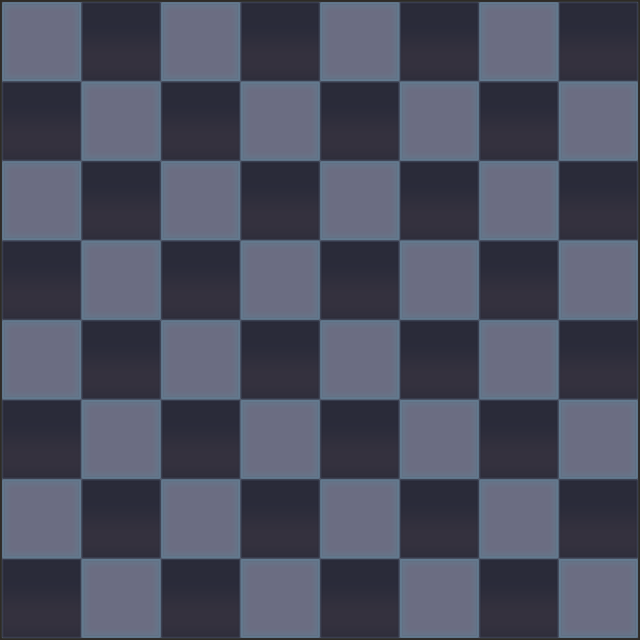
Reproduce this pattern procedurally as a Shadertoy shader.

```glsl
// Eight by eight checkerboard of slate and midnight tiles with bevelled blue rims.

const float TILES = 8.0;
const float BORDER = 0.0029;        // frame width, in canvas units
const float SEAM = 0.004;           // half gap between tiles, in tile units
const float CORNER = 0.02;          // tile corner radius

const vec3 FRAME = vec3(0.18, 0.17, 0.15);
const vec3 SEAM_BLUE = vec3(0.32, 0.36, 0.43);
const vec3 SLATE = vec3(0.418, 0.428, 0.508);
const vec3 RIM_BLUE = vec3(0.39, 0.48, 0.56);
const vec3 MIDNIGHT = vec3(0.163, 0.168, 0.225);
const vec3 PLUM = vec3(0.205, 0.193, 0.243);
const vec3 DARK_RIM = vec3(0.22, 0.24, 0.31);

float roundedBox(vec2 p, vec2 halfSize, float radius) {
    vec2 q = abs(p) - halfSize + radius;
    return length(max(q, 0.0)) + min(max(q.x, q.y), 0.0) - radius;
}

// Coverage of the region where the signed distance is negative.
float fill(float dist, float pixel) {
    return clamp(0.5 - dist / pixel, 0.0, 1.0);
}

// Soft line of the given width, centred on distance zero.
float stroke(float dist, float width, float pixel) {
    return fill(abs(dist) - 0.5 * width, pixel);
}

// Pale tile: plain centre, blue glow toward the edge, faint inner groove.
vec3 lightTile(vec2 p, float inset, float pixel) {
    float glowDist = -roundedBox(p, vec2(0.5), 0.14);
    float glow = 1.0 - smoothstep(0.0, 0.13, glowDist);
    float rim = 1.0 - smoothstep(0.015, 0.045, inset);
    vec3 color = mix(SLATE, RIM_BLUE, max(0.65 * glow, rim));
    return color * (1.0 - 0.06 * stroke(inset - 0.03, 0.008, pixel));
}

// Dark tile: warm band below the middle, thin lighter rim.
vec3 darkTile(vec2 p, float inset, float pixel) {
    float height = p.y + 0.5;
    float warmth = smoothstep(0.75, 0.28, height)
                 * mix(0.55, 1.0, smoothstep(0.0, 0.22, height));
    vec3 color = mix(MIDNIGHT, PLUM, warmth);
    float groove = stroke(inset - 0.028, 0.008, pixel);
    float rim = stroke(inset - 0.008, 0.012, pixel);
    color *= 1.0 - 0.06 * groove;
    return mix(color, DARK_RIM, rim);
}

vec3 checkerboard(vec2 board, float pixel) {
    vec2 cell = floor(board);
    vec2 p = fract(board) - 0.5;
    float dist = roundedBox(p, vec2(0.5 - SEAM), CORNER);
    float isLight = mod(cell.x + cell.y, 2.0);
    vec3 tile = mix(darkTile(p, -dist, pixel), lightTile(p, -dist, pixel), isLight);
    return mix(SEAM_BLUE, tile, fill(dist, pixel));
}

void mainImage(out vec4 fragColor, in vec2 fragCoord) {
    vec2 uv = fragCoord / iResolution.xy;
    float pixel = 1.0 / min(iResolution.x, iResolution.y);

    // Board fitted inside the frame
    float scale = TILES / (1.0 - 2.0 * BORDER);
    vec2 board = (uv - BORDER) * scale;
    vec3 color = checkerboard(board, pixel * scale);

    // Narrow frame, equal on opposite sides
    float boardDist = roundedBox(uv - 0.5, vec2(0.5 - BORDER), 0.0);
    color = mix(FRAME, color, fill(boardDist, pixel));

    fragColor = vec4(color, 1.0);
}
```
